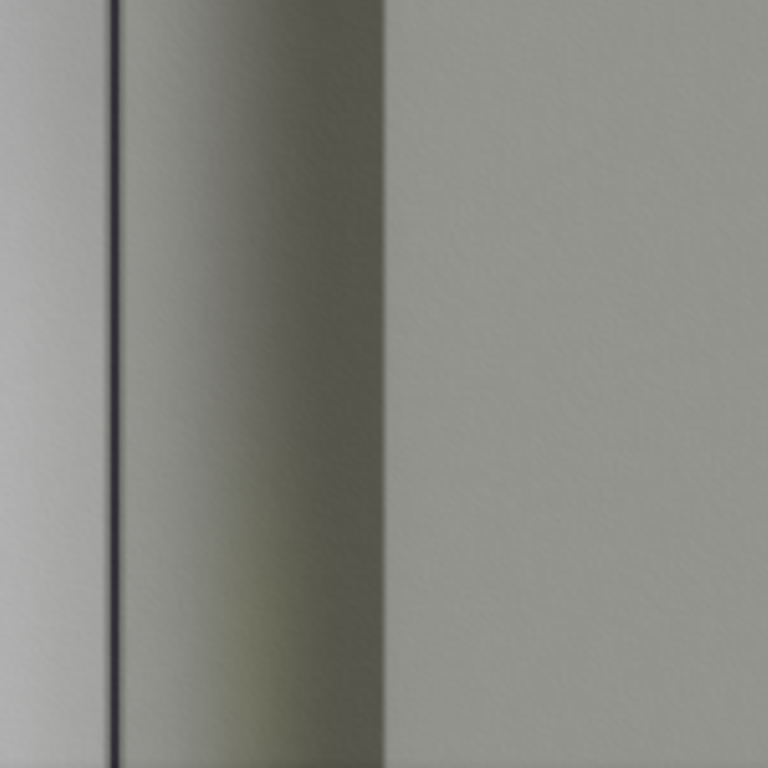
Give the GLSL for this texture, as a three.js fragment shader.

```glsl
varying vec2 vUv;

const float SEAM_X = 0.1495;
const float SEAM_HALF_WIDTH = 0.0052;
const float SEAM_SOFTNESS = 0.0035;
const float CORNER_X = 0.5005;
const float CORNER_SOFTNESS = 0.007;
const float GRAIN_SCALE = 150.0;
const float GRAIN_STRENGTH = 0.012;

const vec3 LEFT_LIGHT = vec3(0.695, 0.695, 0.695);
const vec3 LEFT_SHADE = vec3(0.635, 0.635, 0.63);
const vec3 PANEL_LIGHT = vec3(0.575, 0.58, 0.56);
const vec3 PANEL_DARK = vec3(0.338, 0.336, 0.298);
const vec3 OLIVE_TINT = vec3(0.018, 0.022, -0.012);
const vec3 WALL = vec3(0.568, 0.576, 0.55);
const vec3 SEAM = vec3(0.19, 0.175, 0.215);
const vec3 FRINGE = vec3(0.40, 0.41, 0.38);

float hash(vec2 p) {
  return fract(sin(dot(p, vec2(127.1, 311.7))) * 43758.5453);
}

float noise(vec2 p) {
  vec2 cell = floor(p);
  vec2 f = fract(p);
  f = f * f * (3.0 - 2.0 * f);
  float low = mix(hash(cell), hash(cell + vec2(1.0, 0.0)), f.x);
  float high = mix(hash(cell + vec2(0.0, 1.0)), hash(cell + vec2(1.0, 1.0)), f.x);
  return mix(low, high, f.y);
}

// Flat strip left of the seam, dimmer toward the top
vec3 leftStrip(vec2 uv) {
  vec3 color = mix(LEFT_LIGHT, LEFT_SHADE, smoothstep(-0.03, SEAM_X, uv.x));
  return color - 0.035 * smoothstep(0.45, 1.0, uv.y);
}

// Curved panel turning into shadow
vec3 curvedPanel(vec2 uv) {
  float bend = 0.015 * (0.5 - uv.y);
  float shade = smoothstep(0.15, 0.44, uv.x - bend);
  vec3 color = mix(PANEL_LIGHT, PANEL_DARK, shade);
  vec2 glow = (uv - vec2(0.335, 0.14)) / vec2(0.07, 0.24);
  return color + OLIVE_TINT * exp(-dot(glow, glow));
}

// Broad, nearly even wall
vec3 flatWall(vec2 uv) {
  float sheen = 0.012 * sin(3.0 * uv.x + 1.5 * uv.y - 1.5);
  float cornerShade = 0.012 * exp(-(uv.x - CORNER_X) / 0.03);
  return WALL + sheen * vec3(0.5, 0.3, 0.2) - cornerShade;
}

// Fine embossed grain, lit along a diagonal
float grain(vec2 uv) {
  vec2 p = uv * GRAIN_SCALE;
  float relief = noise(p) - noise(p + vec2(0.5, 0.4));
  return GRAIN_STRENGTH * (relief + 0.5 * (noise(p * 0.35) - 0.5));
}

void main() {
  vec2 uv = vUv;

  // Surfaces from left to right
  vec3 color = mix(leftStrip(uv), curvedPanel(uv),
    smoothstep(SEAM_X - 0.003, SEAM_X + 0.003, uv.x));
  color = mix(color, flatWall(uv),
    smoothstep(CORNER_X - CORNER_SOFTNESS, CORNER_X + CORNER_SOFTNESS, uv.x));

  // Dark seam with a soft fringe
  float d = abs(uv.x - SEAM_X);
  color = mix(color, FRINGE, 0.75 * (1.0 - smoothstep(0.006, 0.019, d)));
  float seam = 1.0 - smoothstep(SEAM_HALF_WIDTH - SEAM_SOFTNESS,
    SEAM_HALF_WIDTH + SEAM_SOFTNESS, d);
  color = mix(color, SEAM, seam);

  // Slight darkening along the bottom rim
  color -= 0.02 * (1.0 - smoothstep(0.0, 0.015, uv.y));

  gl_FragColor = vec4(color + grain(uv), 1.0);
}
```
